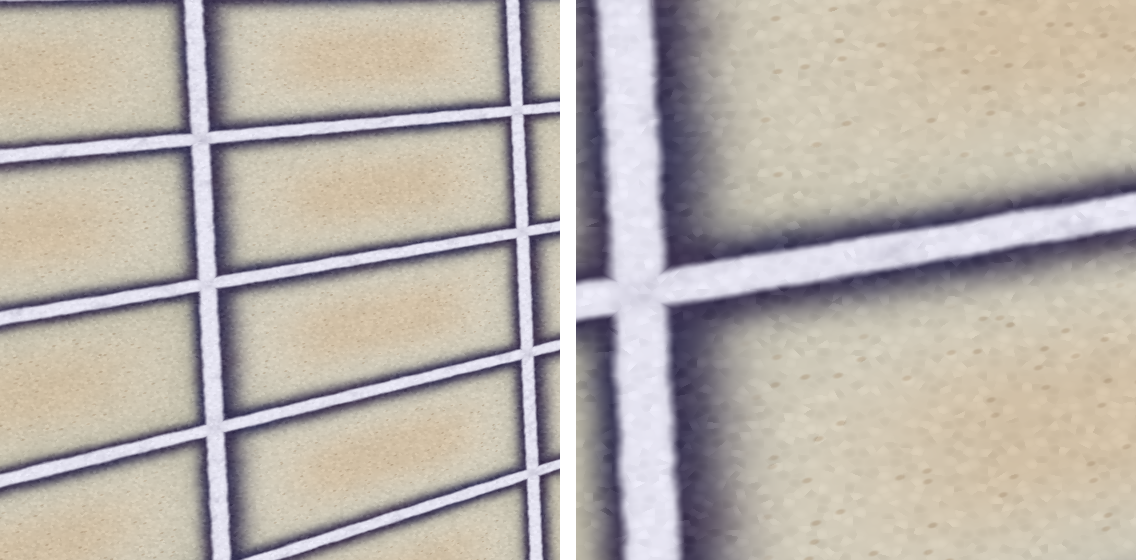
Left: the whole. Right: its middle third, enlarged.
This pattern is drawn by a three.js fragment shader. Its source:

```glsl
varying vec2 vUv;

// Perspective of the wall: one tile spans one unit across and one unit down
const vec3 ACROSS = vec3(1.327, -0.0677, -0.458);
const vec3 DOWN = vec3(0.0404, 3.452, 0.036);
const float FORESHORTEN = 0.266;
const float ASPECT = 1.75;

// Lengths in tile heights
const float GROUT_HALF = 0.042;
const float EDGE_SOFT = 0.011;
const vec4 SHADOW_WIDTH = vec4(0.075, 0.048, 0.058, 0.050); // left, right, top, bottom
const float RIM_WIDTH = 0.085;
const float GRAIN = 0.075;

const vec3 GROUT = vec3(0.90, 0.895, 0.945);
const vec3 GROUT_STAIN = vec3(0.74, 0.73, 0.80);
const vec3 SHADOW = vec3(0.22, 0.19, 0.31);
const vec3 RIM = vec3(0.65, 0.66, 0.60);
const vec3 CREAM = vec3(0.835, 0.805, 0.735);
const vec3 CLAY = vec3(0.815, 0.745, 0.640);
const vec3 FLECK = vec3(0.66, 0.57, 0.46);

float hash(vec2 p) {
  vec3 q = fract(vec3(p.xyx) * 0.1031);
  q += dot(q, q.yzx + 33.33);
  return fract((q.x + q.y) * q.z);
}

// Cellular noise: distance to the nearest seed, and that seed's random value
vec2 cells(vec2 p) {
  vec2 home = floor(p);
  vec2 best = vec2(9.0, 0.0);
  for (int j = -1; j <= 1; j++) {
    for (int i = -1; i <= 1; i++) {
      vec2 id = home + vec2(float(i), float(j));
      vec2 seed = id + vec2(hash(id + 17.0), hash(id + 59.0));
      float d = length(p - seed);
      if (d < best.x) best = vec2(d, hash(id + 101.0));
    }
  }
  return best;
}

// Layered sines, roughly -1 to 1
float waves(vec2 p) {
  float sum = 0.0;
  float amp = 0.5;
  for (int i = 0; i < 4; i++) {
    sum += amp * sin(p.x + 1.7 * sin(p.y)) * cos(p.y * 1.1 - 0.8 * sin(p.x * 0.7));
    p = mat2(1.5, 1.1, -1.1, 1.5) * p + 2.3;
    amp *= 0.55;
  }
  return sum;
}

void main() {
  // Project the canvas onto the wall
  vec3 screen = vec3(vUv.x, 1.0 - vUv.y, 1.0);
  vec2 wall = vec2(dot(ACROSS, screen), dot(DOWN, screen)) / (1.0 - FORESHORTEN * screen.x);
  vec2 tile = floor(wall);
  vec2 local = fract(wall);
  vec2 surface = wall * vec2(ASPECT, 1.0);
  float tone = hash(tile + 40.0) - 0.5;

  // Distance to each tile edge, slightly uneven
  float wobble = 0.005 * waves(surface * 26.0);
  vec4 edge = vec4(local.x * ASPECT, (1.0 - local.x) * ASPECT, local.y, 1.0 - local.y);
  edge += wobble - GROUT_HALF;
  float inside = min(min(edge.x, edge.y), min(edge.z, edge.w));

  // Grain and broad mottling
  vec2 fine = cells(screen.xy * vec2(140.0, 190.0));
  float grain = (fine.y - 0.5) * smoothstep(0.9, 0.1, fine.x);
  float mottle = waves(surface * 9.0 + tone * 20.0);

  // Glaze: clay centre, cream halo, greenish rim
  vec4 reach = max(edge, 0.0);
  vec2 centre = smoothstep(vec2(0.12, 0.08), vec2(0.62, 0.42),
                           vec2(min(reach.x, reach.y), min(reach.z, reach.w)));
  float warm = clamp(centre.x * centre.y * (0.95 + 0.3 * tone) + 0.13 * mottle, 0.0, 1.0);
  vec3 color = mix(CREAM, CLAY, warm);
  vec4 rimFade = 1.0 - 0.85 * exp(-reach / RIM_WIDTH);
  float rim = 1.0 - rimFade.x * rimFade.y * rimFade.z * rimFade.w;
  color = mix(color, RIM, clamp(rim * (1.0 + 0.15 * mottle), 0.0, 1.0));
  color += tone * vec3(0.015, 0.02, 0.03) + 0.012 * mottle;

  // Sparse ochre flecks
  vec2 speck = cells(surface * vec2(17.0, 22.0));
  float fleck = smoothstep(0.20, 0.06, speck.x) * step(0.68, speck.y);
  color = mix(color, FLECK, 0.42 * fleck * smoothstep(0.08, 0.2, inside));

  // Dark recess along the edges, its depth varying between tiles
  vec4 width = SHADOW_WIDTH * (1.0 + 0.35 * tone + 0.12 * mottle);
  vec4 depth = reach / width;
  vec4 lit = 1.0 - 0.94 * exp(-depth * depth);
  float shade = 1.0 - lit.x * lit.y * lit.z * lit.w;
  vec3 recess = SHADOW + vec3(0.03, 0.0, -0.02) * waves(surface * 5.0);
  color = mix(color, recess, shade);
  color += GRAIN * grain * mix(1.0, 1.5, rim);

  // Pale grout, worn in patches and duller at the crossings
  float wear = smoothstep(0.1, 0.8, waves(surface * 21.0 + 4.0));
  float crossing = smoothstep(0.02, -0.03, max(min(edge.x, edge.y), min(edge.z, edge.w)));
  float border = smoothstep(-0.022, 0.0, inside);
  float stain = clamp(0.4 * wear + 0.35 * crossing + 0.4 * border, 0.0, 1.0);
  vec3 grout = mix(GROUT, GROUT_STAIN, stain) + 0.07 * grain;
  color = mix(grout, color, smoothstep(-EDGE_SOFT, EDGE_SOFT, inside));

  gl_FragColor = vec4(clamp(color, 0.0, 1.0), 1.0);
}
```
